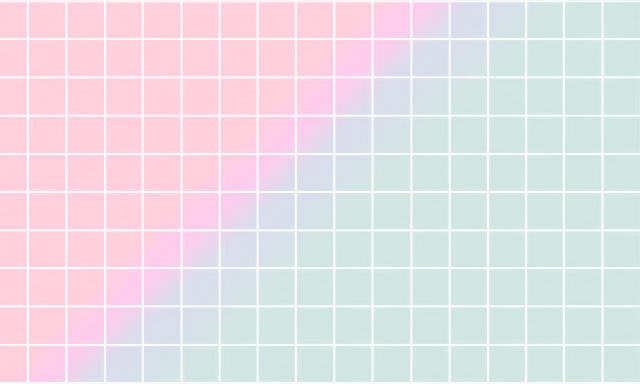
A Shadertoy shader for this pattern:

```glsl
// Thin white square grid over a diagonal pastel gradient from pink to mint.

// Lengths are fractions of the canvas height.
const vec2  PITCH        = vec2(0.0997, 0.0994);
const vec2  GRID_ORIGIN  = vec2(0.0735, 0.5);
const float LINE_WIDTH   = 0.0054;
const float LINE_JITTER  = 0.010;   // in cells
const float LINE_OPACITY = 0.93;
const float LINE_FADE    = 0.12;
const float INSET        = 0.11;    // pale margin inside a cell, in cells
const float MARGIN_GLOW  = 0.010;
const float SEAM_SHADE   = 0.012;
const float GRAIN        = 0.006;

// Gradient stops along the diagonal, measured from the top left corner.
const float STOP_PINK     = 0.97;
const float STOP_ORCHID   = 1.115;
const float STOP_LAVENDER = 1.25;
const float STOP_MINT     = 1.50;

const vec3 PINK       = vec3(1.00, 0.815, 0.865);
const vec3 ORCHID     = vec3(0.995, 0.80, 0.925);
const vec3 LAVENDER   = vec3(0.86, 0.868, 0.922);
const vec3 MINT       = vec3(0.828, 0.90, 0.886);
const vec3 LINE_COLOR = vec3(0.985, 0.99, 0.99);

vec2 hash2(vec2 p) {
    vec3 q = fract(p.xyx * vec3(0.1031, 0.1030, 0.0973));
    q += dot(q, q.yzx + 33.33);
    return fract((q.xx + q.yz) * q.zy);
}

float cornerGradient(vec2 corner, vec2 offset) {
    return dot(hash2(corner) * 2.0 - 1.0, offset);
}

float gradientNoise(vec2 p) {
    vec2 i = floor(p), f = fract(p);
    vec2 u = f * f * f * (f * (f * 6.0 - 15.0) + 10.0);
    vec2 e = vec2(0.0, 1.0);
    return mix(mix(cornerGradient(i, f), cornerGradient(i + e.yx, f - e.yx), u.x),
               mix(cornerGradient(i + e.xy, f - e.xy), cornerGradient(i + e.yy, f - e.yy), u.x), u.y);
}

vec3 pastelGradient(float t) {
    vec3 color = mix(PINK, ORCHID, smoothstep(STOP_PINK, STOP_ORCHID, t));
    color = mix(color, LAVENDER, smoothstep(STOP_ORCHID - 0.02, STOP_LAVENDER, t));
    return mix(color, MINT, smoothstep(STOP_LAVENDER, STOP_MINT, t));
}

// Signed distance to an unevenly inset rectangle within one cell.
float insetBox(vec2 local, vec2 cell) {
    vec2 shift = (hash2(cell + 17.0) - 0.5) * 0.10;
    vec2 halfSize = 0.5 - INSET + (hash2(cell + 71.0) - 0.5) * 0.08;
    vec2 d = abs(local - 0.5 - shift) - halfSize;
    return max(d.x, d.y);
}

// Coverage of the vertical (x) and horizontal (y) grid lines.
vec2 gridLines(vec2 grid, float pixel) {
    vec2 index = round(grid);
    vec2 jitter = vec2(hash2(vec2(index.x, 5.0)).x, hash2(vec2(index.y, 9.0)).y) - 0.5;
    vec2 dist = abs(grid - index - jitter * 2.0 * LINE_JITTER) * PITCH;
    vec2 coverage = clamp((0.5 * LINE_WIDTH - dist) / pixel + 0.5, 0.0, 1.0);
    vec2 fade = vec2(gradientNoise(vec2(index.x * 7.3, grid.y * 1.7)),
                     gradientNoise(vec2(grid.x * 1.7, index.y * 7.3 + 40.0)));
    return coverage * (LINE_OPACITY + LINE_FADE * fade);
}

void mainImage(out vec4 fragColor, in vec2 fragCoord) {
    float pixel = 1.0 / iResolution.y;
    vec2 p = fragCoord * pixel;
    vec2 grid = (p - GRID_ORIGIN) / PITCH;
    vec2 cell = floor(grid);

    // Background, with a slight drift along the diagonal
    float diagonal = p.x + 1.0 - p.y + 0.02 * gradientNoise(p * 4.0);
    vec3 color = pastelGradient(diagonal);
    color += GRAIN * gradientNoise(p * 24.0);

    // Faint pale margins and broken seams, different in each cell
    float soft = max(0.03, pixel / PITCH.y);
    float box = insetBox(fract(grid), cell);
    float wear = smoothstep(-0.25, 0.35, gradientNoise(grid * 1.3 + 11.0));
    color += MARGIN_GLOW * wear * smoothstep(-soft, soft, box);
    color -= SEAM_SHADE * wear * (1.0 - smoothstep(0.0, 1.5 * soft, abs(box)));

    // White grid
    vec2 lines = gridLines(grid, pixel);
    color = mix(color, LINE_COLOR, clamp(max(lines.x, lines.y), 0.0, 1.0));
    fragColor = vec4(color, 1.0);
}
```
